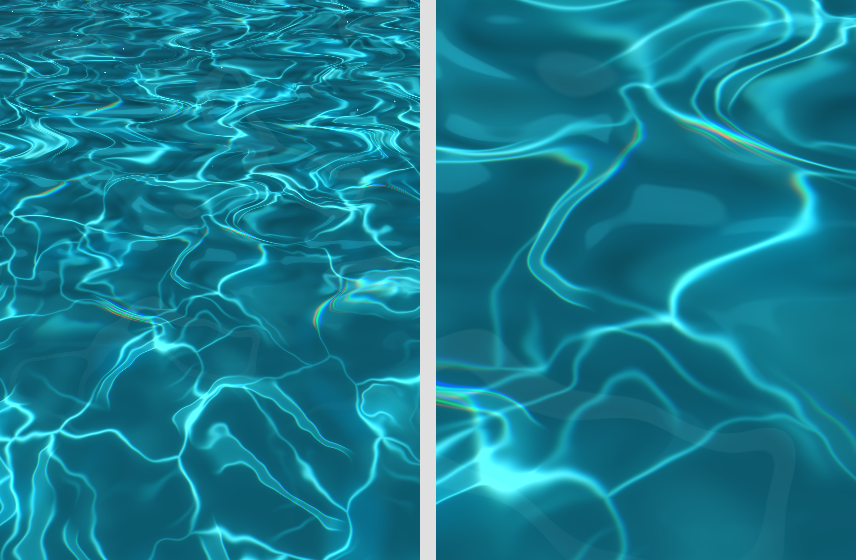
Left, the full canvas; right, a detail of the centre.
A WebGL 1 fragment shader for this texture:

```glsl
precision highp float;
uniform vec2 u_resolution;

const vec3 DEEP = vec3(0.045, 0.355, 0.435);
const vec3 TEAL = vec3(0.09, 0.52, 0.59);
const vec3 AZURE = vec3(0.02, 0.50, 0.65);
const vec3 SLATE = vec3(0.08, 0.29, 0.37);
const vec3 PALE = vec3(0.28, 0.57, 0.62);
const vec3 GLINT = vec3(0.19, 0.78, 0.86);

vec2 hash2(vec2 p) {
  vec3 q = fract(p.xyx * vec3(0.1031, 0.1030, 0.0973));
  q += dot(q, q.yzx + 33.33);
  return fract((q.xx + q.yz) * q.zy);
}

float cornerSlope(vec2 cell, vec2 offset) {
  float angle = 6.2832 * hash2(cell).x;
  return dot(vec2(cos(angle), sin(angle)), offset);
}

float gradNoise(vec2 p) {
  vec2 i = floor(p), f = fract(p), e = vec2(1.0, 0.0);
  vec2 u = f * f * f * (f * (f * 6.0 - 15.0) + 10.0);
  float low = mix(cornerSlope(i, f), cornerSlope(i + e, f - e), u.x);
  float high = mix(cornerSlope(i + e.yx, f - e.yx), cornerSlope(i + 1.0, f - 1.0), u.x);
  return mix(low, high, u.y);
}

vec2 noise2(vec2 p) {
  return vec2(gradNoise(p), gradNoise(p + vec2(17.3, 41.7)));
}

// Distance to the nearest border between scattered cells
float cellEdge(vec2 p) {
  vec2 i = floor(p), f = fract(p), nearest = vec2(0.0);
  float best = 8.0, edge = 8.0;
  for (int y = -1; y <= 1; y++) for (int x = -1; x <= 1; x++) {
    vec2 g = vec2(float(x), float(y));
    vec2 r = g + hash2(i + g) - f;
    if (dot(r, r) < best) { best = dot(r, r); nearest = r; }
  }
  for (int y = -2; y <= 2; y++) for (int x = -2; x <= 2; x++) {
    vec2 g = vec2(float(x), float(y));
    vec2 r = g + hash2(i + g) - f;
    vec2 between = r - nearest;
    if (dot(between, between) > 0.0001)
      edge = min(edge, dot(0.5 * (r + nearest), normalize(between)));
  }
  return edge;
}

float lightLine(float dist, float width) {
  return exp(-dist * dist / (width * width)) + 0.28 * exp(-dist / (width * 3.5));
}

// Bent light network, folded sheets with bright rims, and fine nested rings
float caustic(vec2 p, float width, float far) {
  vec2 q = p + 0.5 * noise2(p * 1.05) + 0.2 * noise2(p * 2.4 + 9.0) + 0.05 * noise2(p * 6.0);
  float power = smoothstep(-0.3, 0.3, gradNoise(p * 1.3 + 23.0));
  float net = lightLine(cellEdge(q), width * (0.6 + 0.6 * power)) * (0.3 + 0.7 * power);
  float band = abs(gradNoise(q * vec2(1.1, 0.85) + 31.0) - 0.06) - 0.07;
  float present = smoothstep(0.0, 0.16, gradNoise(p * 0.8 + 80.0));
  float fold = 0.55 * lightLine(abs(band), width * 0.5)
             + 0.32 * smoothstep(width, -width, band * 3.0);
  float level = 6.0 * gradNoise(q * vec2(0.75, 0.6) + 12.0);
  float ring = exp(-pow((fract(level) - 0.5) / (width * 4.0), 2.0));
  float ringMask = smoothstep(-0.02, 0.3, gradNoise(p * 1.1 + 44.0)) * (0.35 + 0.4 * far);
  return net + fold * present + ring * ringMask;
}

// Small round sun glints, one per chosen grid cell
float sparkle(vec2 p, float share) {
  vec2 cell = floor(p);
  vec2 center = 0.3 + 0.4 * hash2(cell + 7.0);
  float dotMask = smoothstep(0.22, 0.08, length(fract(p) - center));
  return dotMask * step(1.0 - share, hash2(cell).x);
}

void main() {
  vec2 p = gl_FragCoord.xy / u_resolution.x;
  float height = gl_FragCoord.y / u_resolution.y;

  // Perspective plane, bent by ripples that grow with distance
  float depth = 1.0 / (1.6 - height);
  float far = smoothstep(0.25, 0.85, height);
  vec2 pool = 5.2 * vec2((p.x - 0.5) * depth, 2.1 * depth);
  pool.x += 1.0 * far * gradNoise(vec2(p.x * 4.0, depth * 16.0));
  pool.y += 0.6 * far * gradNoise(vec2(p.x * 6.0 + 9.0, depth * 18.0));

  // Water body with soft patches and flat wave facets
  float tone = gradNoise(pool * 0.9 + 5.0) + 0.6 * gradNoise(pool * 2.3);
  float facet = gradNoise(vec2(p.x * 7.0 + 3.0 * tone, depth * 42.0));
  vec3 water = mix(DEEP, TEAL, 0.55 * smoothstep(0.0, 0.5, tone));
  water = mix(water, AZURE, 0.5 * smoothstep(0.12, 0.4, gradNoise(pool * 1.3 + 52.0)));
  float shade = smoothstep(0.78, 1.0, height + 0.15 * tone) * (1.0 - 0.75 * p.x);
  water = mix(water, SLATE, 0.6 * shade);
  water *= 1.0 + 0.5 * far * facet;

  // Faint reflected shapes on the surface
  float shape = gradNoise(p * vec2(4.0, 5.0) + 0.25 * noise2(p * 9.0) + 70.0);
  float sheen = smoothstep(0.17, 0.18, shape) * smoothstep(0.28, 0.27, shape);
  water = mix(water, PALE, 0.22 * sheen * smoothstep(0.15, 0.5, height));

  // Caustics split into colours where the light disperses
  float width = 0.018 + 0.011 * depth * depth;
  float disperse = smoothstep(0.2, 0.4, gradNoise(pool * 0.9 + 60.0));
  vec2 shift = (0.006 + 0.03 * disperse) * vec2(0.85, 0.5);
  vec3 light = vec3(caustic(pool + shift, width, far), caustic(pool, width, far),
                    caustic(pool - shift, width, far));
  light = min(light * (1.0 - 0.55 * shade), 1.35);
  vec3 color = water + vec3(0.19, 0.48, 0.47) * light * vec3(light.r, 1.0, 1.0);
  color += vec3(0.4, 0.05, -0.1) * max(light.r - light.g, 0.0) * disperse;

  // Distant streaks and sun glints
  float streak = smoothstep(0.24, 0.36, facet) * (1.0 - 0.6 * shade);
  color = mix(color, GLINT, 0.45 * far * streak);
  color += 0.6 * sparkle(p * 90.0, 0.006) * smoothstep(0.6, 0.85, height);
  gl_FragColor = vec4(clamp(color, 0.0, 1.0), 1.0);
}
```
